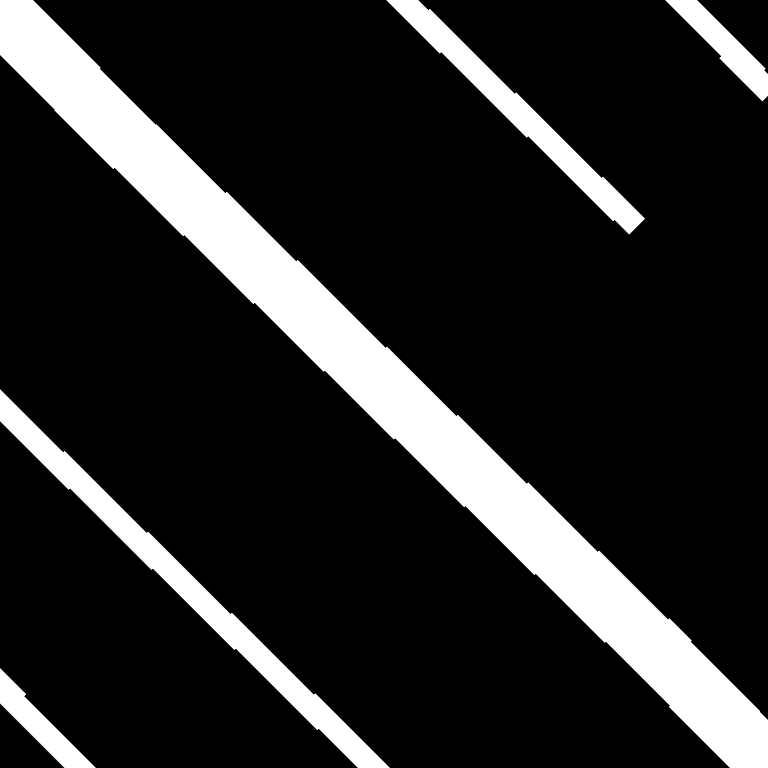
Reproduce this pattern procedurally as a WebGL 2 fragment shader.

```glsl
#version 300 es
precision highp float;

uniform vec2 u_resolution;
out vec4 fragColor;

const float SQRT2 = 1.41421356;

// Edge offset that rises by a fixed amount once per period along the band
float staircase(float along, float base, float rise, float start, float period) {
    return base + rise * floor((along - start) / period);
}

// Edge offset that changes once
float jog(float along, float before, float after, float at) {
    return along < at ? before : after;
}

// Antialiased coverage between two offsets across the band
float band(float across, float lower, float upper, float pixel) {
    float inside = min(across - lower, upper - across) / SQRT2;
    return clamp(0.5 + inside / pixel, 0.0, 1.0);
}

// Square cap that ends a band
float cap(float along, float end, float pixel) {
    return clamp(0.5 + (end - along) * SQRT2 / pixel, 0.0, 1.0);
}

float mainUpper(float along) {
    float shifted = along - 0.0247 * step(0.4529, along);
    float edge = staircase(shifted, 0.0421, 0.00352, 0.1823, 0.0902);
    if (along < 0.1823) edge = jog(along, 0.0430, 0.0404, 0.1094);
    if (along > 0.8672) edge = jog(along, 0.0638, 0.0625, 0.9583);
    return edge;
}

float mainLower(float along) {
    float edge = staircase(along, -0.0693, 0.00326, 0.1836, 0.0898);
    if (along < 0.1836) edge = jog(along, -0.0716, -0.0729, 0.1068);
    return jog(along, edge, -0.0495, 0.8958);
}

void main() {
    vec2 uv = gl_FragCoord.xy / u_resolution;
    float pixel = 1.0 / min(u_resolution.x, u_resolution.y);

    // Diagonal frame: across the bands and down their length
    float across = uv.x + uv.y - 1.0;
    float along = 0.5 * (uv.x + 1.0 - uv.y);

    // Wide central band
    float light = band(across, mainLower(along), mainUpper(along), pixel);

    // Thin band above, cut off before the right side
    float upper = staircase(along, 0.5482, 0.00352, 0.2852, 0.1111);
    float lower = staircase(along, 0.5065, 0.00365, 0.3210, 0.1113);
    float thin = band(across, lower, upper, pixel);

    // Short band in the upper right corner
    upper = jog(along, 0.9076, 0.9036, 0.5436);
    lower = jog(along, 0.8659, 0.8607, 0.5065);
    thin = max(thin, band(across, lower, upper, pixel));
    light = max(light, thin * cap(along, 0.5623, pixel));

    // Thin band below
    upper = staircase(along, -0.5030, 0.00365, 0.3359, 0.1068);
    lower = staircase(along, -0.5449, 0.00365, 0.3639, 0.1061);
    light = max(light, band(across, lower, upper, pixel));

    // Short band in the lower left corner
    upper = jog(along, -0.8698, -0.8750, 0.4688);
    light = max(light, band(across, -0.9160, upper, pixel));

    fragColor = vec4(vec3(light), 1.0);
}
```
